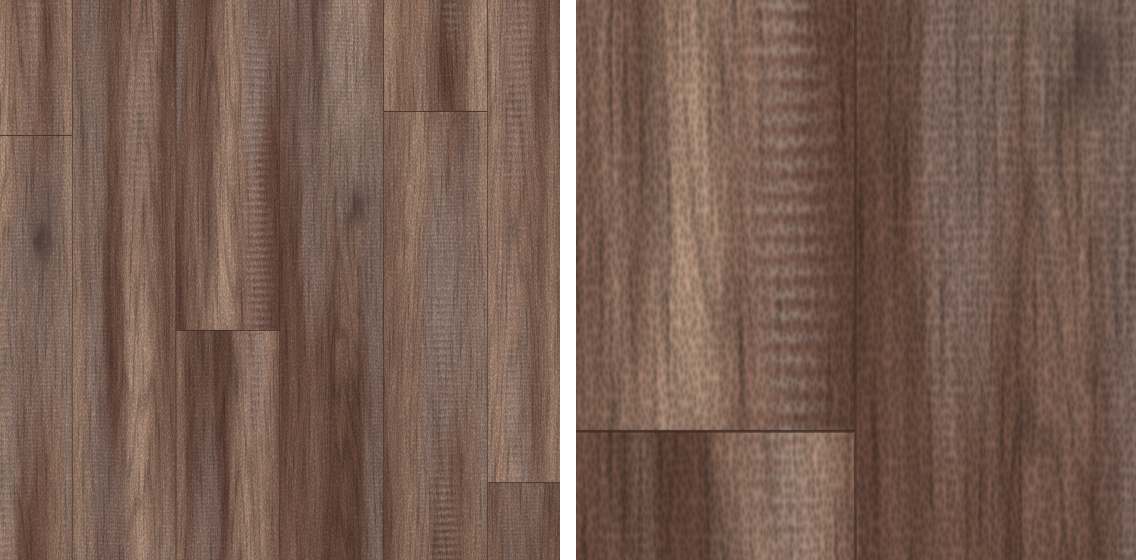
Left, the full canvas; right, a detail of the centre.
Reproduce this texture procedurally as a Shadertoy shader.

```glsl
// Weathered walnut floor: six columns of long planks with staggered end joints.
// Layered sines give broad colour bands, growth rings and strips of saw ripples;
// stretched cellular noise gives fibres and pores. Each plank has its own seed.

const float PLANK_WIDTH = 0.1853;
const float PLANK_LENGTH = 1.35;
const float FIRST_SEAM = 0.129;
const float END_JOINT[6] = float[6](0.758, -0.30, 0.410, -0.25, 0.801, 0.138);
const float SEAM_HALF_WIDTH = 0.0008;
const float SAW_MARKS = 74.0;       // ripples per canvas height
const float FINE_MARKS = 148.0;
const float BAND_CONTRAST = 0.64;
const float RING_STRENGTH = 0.16;
const float FIBRE_STRENGTH = 0.16;
const float GRAIN_STRENGTH = 0.17;
const float PORE_STRENGTH = 0.30;
const float KNOT_CHANCE = 0.4;

const vec3 DARK_BROWN  = vec3(0.350, 0.245, 0.203);
const vec3 LIGHT_BROWN = vec3(0.610, 0.497, 0.425);
const vec3 RED_BROWN   = vec3(0.445, 0.308, 0.255);
const vec3 GREY_WASH   = vec3(0.530, 0.455, 0.425);
const vec3 PALE_WEAR   = vec3(0.645, 0.590, 0.565);
const vec3 KNOT_COLOR  = vec3(0.220, 0.160, 0.145);
const vec3 SEAM_COLOR  = vec3(0.240, 0.165, 0.135);
const float TAU = 6.2831853;

float hash(vec2 p) {
    p = fract(p * vec2(0.1031, 0.1137));
    p += dot(p, p.yx + 33.33);
    return fract((p.x + p.y) * p.x * 91.7);
}

// Warped sine octaves, roughly -1 to 1
float waves(vec2 p, float seed) {
    float sum = 0.0, amplitude = 0.5;
    for (int i = 0; i < 5; i++) {
        p = mat2(0.8, -0.6, 0.6, 0.8) * p * 1.7 + seed * (float(i) + 1.3);
        sum += amplitude * sin(p.x + 1.5 * sin(p.y + seed));
        amplitude *= 0.6;
    }
    return sum;
}

// Distance to the nearest scattered cell point
float cells(vec2 p) {
    vec2 cell = floor(p), f = p - cell;
    float nearest = 2.0;
    for (int j = -1; j <= 1; j++)
    for (int i = -1; i <= 1; i++) {
        vec2 o = vec2(i, j), id = cell + o;
        vec2 point = o + vec2(hash(id + 17.0), hash(id + 91.0));
        nearest = min(nearest, length(point - f));
    }
    return nearest;
}

float lineMask(float dist, float pixel) {
    return 1.0 - smoothstep(SEAM_HALF_WIDTH - 0.5 * pixel, SEAM_HALF_WIDTH + 0.6 * pixel, dist);
}

void mainImage(out vec4 fragColor, in vec2 fragCoord) {
    vec2 uv = fragCoord / iResolution.xy;
    float pixel = 1.0 / iResolution.y;

    // Plank layout
    float across = (uv.x - FIRST_SEAM) / PLANK_WIDTH + 1.0;
    int column = clamp(int(floor(across)), 0, 5);
    float u = across - float(column) - 0.5;
    float along = (uv.y - END_JOINT[column]) / PLANK_LENGTH;
    float row = floor(along);
    vec2 plank = vec2(float(column) + 3.0, row + 7.0);
    float seed = 40.0 * hash(plank * 7.3);
    float tint = hash(plank * 11.9 + 5.0);
    vec2 endDist = vec2(along - row, 1.0 - along + row) * PLANK_LENGTH;

    // Irregular knot with a long soft halo
    vec2 knotAt = vec2(0.5 * hash(plank + 31.0) - 0.25, 0.15 + 0.7 * hash(plank + 57.0));
    vec2 toKnot = (vec2(u, uv.y) - knotAt) * vec2(14.0, 30.0);
    toKnot.x += 0.9 * waves(vec2(u * 6.0, uv.y * 16.0), seed);
    float hasKnot = step(hash(plank * 3.7 + 71.0), KNOT_CHANCE);
    float knot = hasKnot * exp(-dot(toKnot, toKnot));
    float halo = hasKnot * exp(-dot(toKnot * toKnot, vec2(0.15, 0.06)));
    float grainU = u + 0.02 * waves(vec2(u * 2.0, uv.y * 3.0), seed);

    // Broad lengthwise bands
    float bands = waves(vec2(grainU * 3.4, uv.y * 0.9), seed);
    float tone = 0.46 + BAND_CONTRAST * bands + 0.15 * (tint - 0.5);
    vec3 color = mix(DARK_BROWN, LIGHT_BROWN, clamp(tone, 0.0, 1.0));
    float redness = smoothstep(0.0, 0.9, waves(vec2(grainU * 2.5, uv.y * 0.7), seed + 9.0));
    color = mix(color, RED_BROWN, 0.55 * redness);
    float wash = smoothstep(-0.1, 0.8, waves(vec2(grainU * 3.2, uv.y * 1.6), seed + 21.0));
    color = mix(color, GREY_WASH, 0.6 * wash);

    // Growth-ring arches, strongest near a drifting heart line
    float heart = grainU - 0.5 * (hash(plank + 13.0) - 0.5);
    float rings = 17.0 * sqrt(heart * heart + 0.003) + 6.0 * uv.y + 1.8 * bands;
    float ringLine = pow(0.5 + 0.5 * sin(TAU * rings), 5.0);
    color *= 1.0 + RING_STRENGTH * (0.25 - ringLine) * exp(-14.0 * heart * heart) * (1.0 - 0.6 * wash);

    // Long dark fibres, medium grain and short pores
    float fibre = smoothstep(0.35, 0.0, cells(vec2(grainU * 24.0, uv.y * 4.0) + seed));
    float fine = cells(vec2(grainU * 46.0, uv.y * 18.0) + seed);
    float pores = cells(vec2(grainU * 68.0, uv.y * 190.0) + seed);
    color *= 1.0 - FIBRE_STRENGTH * (fibre - 0.12) + GRAIN_STRENGTH * (fine - 0.45)
                 + PORE_STRENGTH * (pores - 0.45);

    // Lengthwise worn strips crossed by saw ripples
    float stripAt = 0.7 * (hash(plank + 43.0) - 0.5) + 0.06 * waves(vec2(1.0, uv.y * 2.0), seed);
    float strip = exp(-70.0 * (u - stripAt) * (u - stripAt));
    float worn = strip * smoothstep(-0.4, 0.6, waves(vec2(u * 2.0, uv.y * 3.0), seed + 33.0));
    float wobble = 1.6 * waves(vec2(u * 1.5, uv.y * 7.0), seed);
    float ripple = 0.5 + 0.5 * sin(TAU * SAW_MARKS * uv.y + wobble);
    float wear = worn * (0.08 + 0.40 * ripple * (0.4 + pores));
    color = mix(color, PALE_WEAR, wear);
    float fineRipple = sin(TAU * FINE_MARKS * uv.y + 2.0 * wobble);
    color *= 1.0 + 0.03 * fineRipple * smoothstep(-0.2, 0.5, wash);

    // Knots, then seams
    color = mix(color, KNOT_COLOR, 0.65 * knot + 0.2 * halo * (1.0 - knot));
    float sideSeam = lineMask((0.5 - abs(u)) * PLANK_WIDTH, pixel);
    float endSeam = lineMask(min(endDist.x, endDist.y), pixel);
    color = mix(color, SEAM_COLOR, max(0.6 * sideSeam, 0.8 * endSeam));
    fragColor = vec4(color, 1.0);
}
```
